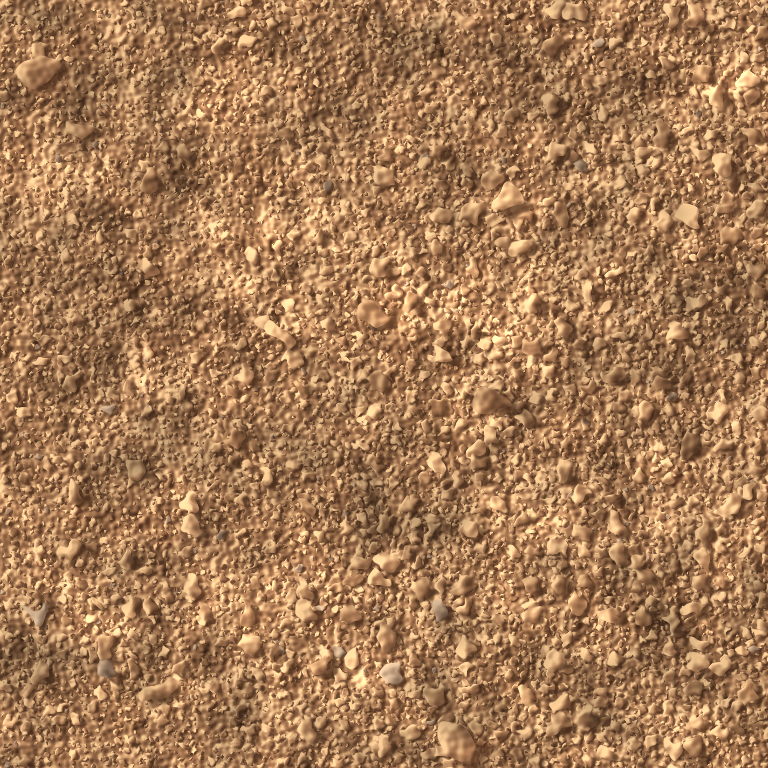
A three.js fragment shader for this texture:

```glsl
// Sunlit dry earth strewn with angular gravel, from fine grit to scattered stones.
varying vec2 vUv;

const float TAU = 6.2831853;
const float EDGE_BLUR = 0.0016;
const float CONTRAST = 1.25;
const vec2 SUN = vec2(-0.86, 0.51);
const vec3 SHADE = vec3(0.29, 0.18, 0.11);
const vec3 UMBER = vec3(0.39, 0.26, 0.17);
const vec3 CLAY = vec3(0.63, 0.45, 0.31);
const vec3 SUNLIT = vec3(0.95, 0.77, 0.56);
const vec3 SLATE = vec3(0.58, 0.51, 0.45);

float hash(vec2 p) {
  vec3 q = fract(p.xyx * 0.1031);
  q += dot(q, q.yzx + 33.33);
  return fract((q.x + q.y) * q.z);
}

vec2 gradient(vec2 cell) {
  float angle = TAU * hash(cell);
  return vec2(cos(angle), sin(angle));
}

float gradientNoise(vec2 p) {
  vec2 i = floor(p);
  vec2 f = p - i;
  vec2 u = f * f * f * (f * (f * 6.0 - 15.0) + 10.0);
  vec2 e = vec2(1.0, 0.0);
  float lower = mix(dot(gradient(i), f), dot(gradient(i + e), f - e), u.x);
  float upper = mix(dot(gradient(i + e.yx), f - e.yx),
                    dot(gradient(i + 1.0), f - 1.0), u.x);
  return mix(lower, upper, u.y);
}

// Brightness of a noise relief lit from the side.
float litRelief(vec2 p) {
  return gradientNoise(p - SUN * 0.3) - gradientNoise(p + SUN * 0.3);
}

// Tone 0 is dark umber, 0.5 clay, 1 sunlit sand.
vec3 earth(float tone) {
  float t = 1.0 + 2.0 * CONTRAST * (tone - 0.5);
  vec3 dark = mix(UMBER, CLAY, clamp(t, -0.5, 1.0));
  return mix(dark, SUNLIT, clamp(t - 1.0, 0.0, 1.1));
}

// Share of coarse gravel: low at upper left, high at lower right.
float gravelShare(vec2 uv) {
  float slope = uv.x - 0.6 * uv.y + 0.8 * gradientNoise(uv * 5.0 + 3.0);
  return smoothstep(-0.35, 0.45, slope);
}

// Soft-cornered polygon: outward normal in xy, distance in z (1 at the rim).
vec3 pebble(vec2 p, float seed) {
  float axis = TAU * hash(vec2(seed, 9.0));
  vec2 normal = vec2(0.0);
  float total = 0.0;
  for (int i = 0; i < 6; i++) {
    float k = float(i);
    float angle = (k + 0.7 * hash(vec2(seed, k))) * TAU / 6.0;
    vec2 facet = vec2(cos(angle), sin(angle));
    float squash = cos(angle - axis);
    float reach = 1.05 - 0.4 * squash * squash - 0.2 * hash(vec2(k, seed));
    float weight = exp(9.0 * dot(p, facet) / reach);
    normal += weight * facet;
    total += weight;
  }
  return vec3(normal / total, log(total) / 9.0);
}

vec3 stoneColor(vec3 shape, float grain, float seed) {
  float facing = dot(shape.xy, SUN) * smoothstep(0.15, 0.95, shape.z);
  float base = mix(0.46, 0.86, hash(vec2(seed, 21.0)));
  float tone = base + 0.38 * facing + grain;
  float grey = 0.55 * step(0.98, hash(vec2(seed, 33.0)));
  return mix(earth(tone), SLATE * (0.65 + 0.6 * tone), grey);
}

// Paints one size of stones, each with its shadow, over the ground.
vec3 scatter(vec3 ground, vec2 uv, float cells, float density, float sparse) {
  vec2 rough = uv * cells * 2.3;
  vec2 chipped = vec2(gradientNoise(rough), gradientNoise(rough + 57.0));
  vec2 place = uv * cells + 0.28 * chipped;
  vec2 home = floor(place);
  float grain = 0.3 * litRelief(uv * 95.0) + 0.35 * litRelief(uv * cells * 1.8);
  vec3 color = ground;
  for (int j = -1; j <= 1; j++) {
    for (int i = -1; i <= 1; i++) {
      vec2 cell = home + vec2(float(i), float(j));
      float seed = 100.0 * hash(cell + cells * 1.7);
      float share = density * mix(sparse, 1.0, gravelShare(cell / cells));
      if (hash(vec2(seed, 41.0)) > share) continue;
      vec2 jitter = vec2(hash(vec2(seed, 51.0)), hash(vec2(seed, 61.0)));
      float radius = mix(0.24, 0.48, hash(vec2(seed, 71.0)));
      vec2 p = (place - cell - mix(vec2(0.2), vec2(0.8), jitter)) / radius;
      if (length(p) > 2.2) continue;
      float blur = min(EDGE_BLUR * cells / radius, 0.5);
      float shadowRim = pebble(p + SUN * 0.6, seed).z;
      color = mix(color, SHADE, 0.78 * (1.0 - smoothstep(0.6, 1.25, shadowRim)));
      vec3 shape = pebble(p, seed);
      float cover = 1.0 - smoothstep(1.0 - blur, 1.0 + blur, shape.z);
      color = mix(color, stoneColor(shape, grain, seed), cover);
    }
  }
  return color;
}

void main() {
  float dust = 0.25 * gradientNoise(vUv * 8.0) + 0.3 * gradientNoise(vUv * 23.0);
  float grit = 0.5 * litRelief(vUv * 130.0) + 0.3 * litRelief(vUv * 70.0)
             + 0.22 * litRelief(vUv * 34.0);
  vec3 color = earth(0.48 + dust + grit);
  color = scatter(color, vUv, 112.0, 0.62, 0.95);
  color = scatter(color, vUv, 70.0, 0.62, 0.6);
  color = scatter(color, vUv, 44.0, 0.58, 0.25);
  color = scatter(color, vUv, 27.0, 0.42, 0.14);
  color = scatter(color, vUv, 13.0, 0.11, 0.15);
  // Broad patches of paler dust and darker soil.
  float patches = 0.22 * gradientNoise(vUv * 4.0 + 7.0)
                + 0.28 * gradientNoise(vUv * 11.0 + 19.0)
                + 0.25 * gradientNoise(vUv * 24.0 + 31.0);
  gl_FragColor = vec4(color * (1.03 + patches), 1.0);
}
```
